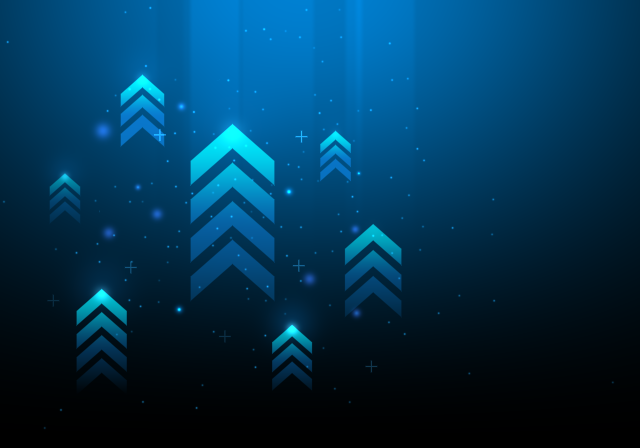
Write a Shadertoy shader that draws this background.

```glsl
#define DEEP_HUE vec3(0.0, 0.61, 1.0)
#define CYAN vec3(0.0, 0.93, 1.0)
#define BLUE vec3(0.04, 0.49, 0.84)
#define VIOLET vec3(0.22, 0.36, 0.85)
#define LIGHT_X 0.68
#define LIGHT_LEVEL 0.77
#define SLOPE 0.88
#define BAND 0.58
#define PITCH 0.92
#define SPECK_GRID 26.0

// Arrow: tip x, tip y, half width, chevron count
const vec4 ARROWS[7] = vec4[7](
    vec4(0.318, 0.833, 0.0485, 3.0), vec4(0.519, 0.723, 0.0935, 4.0),
    vec4(0.749, 0.708, 0.034, 3.0), vec4(0.145, 0.613, 0.034, 3.0),
    vec4(0.833, 0.500, 0.063, 3.0), vec4(0.227, 0.355, 0.056, 4.0),
    vec4(0.652, 0.275, 0.0445, 3.0));

// Style: head opacity, tail opacity, tip glow
const vec3 STYLES[7] = vec3[7](
    vec3(1.0, 0.8, 0.22), vec3(1.0, 0.27, 0.2), vec3(0.9, 0.75, 0.1),
    vec3(0.5, 0.12, 0.3), vec3(0.72, 0.17, 0.03), vec3(0.8, 0.0, 0.4),
    vec3(0.75, 0.12, 0.6));

// Orb: x, y, radius, cyan share
const vec4 ORBS[11] = vec4[11](
    vec4(0.230, 0.708, 0.016, 0.0), vec4(0.243, 0.480, 0.012, 0.0),
    vec4(0.351, 0.522, 0.011, 0.0), vec4(0.691, 0.377, 0.012, 0.0),
    vec4(0.793, 0.488, 0.008, 0.0), vec4(0.796, 0.301, 0.009, 0.1),
    vec4(0.405, 0.762, 0.008, 0.3), vec4(0.308, 0.582, 0.006, 0.2),
    vec4(0.645, 0.572, 0.008, 1.0), vec4(0.400, 0.309, 0.008, 1.0),
    vec4(0.801, 0.613, 0.004, 1.0));

// Cross: x, y, strength
const vec3 CROSSES[7] = vec3[7](
    vec3(0.673, 0.695, 0.7), vec3(0.357, 0.699, 0.7), vec3(0.292, 0.403, 0.4),
    vec3(0.667, 0.407, 0.5), vec3(0.119, 0.329, 0.22), vec3(0.502, 0.249, 0.25),
    vec3(0.829, 0.182, 0.35));

// Beam: centre x, half width, strength
const vec3 BEAMS[5] = vec3[5](
    vec3(0.48, 0.055, 0.08), vec3(0.62, 0.08, 0.05), vec3(0.79, 0.018, 0.06),
    vec3(0.86, 0.065, 0.05), vec3(0.38, 0.03, -0.03));

float hash(vec2 p) {
    return fract(sin(dot(p, vec2(127.1, 311.7))) * 43758.5453);
}

float softSpot(vec2 offset, float radius) {
    return exp(-dot(offset, offset) / (radius * radius));
}

vec3 background(vec2 p) {
    float dx = p.x - LIGHT_X;
    float level = LIGHT_LEVEL * smoothstep(0.0, 1.05, p.y) * exp(-1.5 * dx * dx);
    float rays = 0.0;
    for (int i = 0; i < 5; i++) {
        vec3 b = BEAMS[i];
        rays += b.z * (1.0 - smoothstep(-0.007, 0.007, abs(p.x - b.x) - b.y));
    }
    return DEEP_HUE * level * (1.0 + rays * 1.5 * smoothstep(0.3, 1.0, p.y));
}

// Stacked chevrons, measured in half widths of the arrow
float chevronMask(vec2 q, float count, float blur) {
    float depth = -q.y - SLOPE * abs(q.x) - 0.5 * BAND;
    float row = clamp(round(depth / PITCH), 0.0, count - 1.0);
    float d = (abs(depth - row * PITCH) - 0.5 * BAND) / length(vec2(1.0, SLOPE));
    return 1.0 - smoothstep(-blur, blur, max(d, abs(q.x) - 1.0));
}

// Tiny particles, one jittered point per cell
float specks(vec2 p) {
    vec2 cell = floor(p * SPECK_GRID);
    vec2 jitter = vec2(hash(cell), hash(cell + 17.3)) * 0.7 + 0.15;
    vec2 offset = p - (cell + jitter) / SPECK_GRID;
    float chance = 0.6 * exp(-dot((p - vec2(0.58, 0.55)) * vec2(2.4, 3.0),
                                  (p - vec2(0.58, 0.55)) * vec2(2.4, 3.0)));
    float lit = step(hash(cell + 41.7), chance);
    return lit * softSpot(offset, 0.0022) * (0.2 + 0.6 * hash(cell + 73.1));
}

void mainImage(out vec4 fragColor, in vec2 fragCoord) {
    vec2 p = fragCoord / iResolution.y;
    float pixel = 1.0 / iResolution.y;
    vec3 col = background(p);

    // Arrows and the light on their tips
    for (int i = 0; i < 7; i++) {
        vec4 a = ARROWS[i];
        vec3 style = STYLES[i];
        vec2 q = (p - a.xy) / a.z;
        float t = clamp(-q.y / ((a.w - 1.0) * PITCH + SLOPE + BAND), 0.0, 1.0);
        vec3 paint = mix(CYAN, BLUE, smoothstep(0.1, 0.62, t));
        float opacity = mix(style.x, style.y, t);
        col += BLUE * 0.35 * style.z * softSpot(q, 1.1);
        col = mix(col, paint, opacity * chevronMask(q, a.w, 0.75 * pixel / a.z));
        col += vec3(0.3, 0.75, 0.9) * style.z * softSpot(q + vec2(0.0, 0.2), 0.28);
    }

    // Glowing orbs
    for (int i = 0; i < 11; i++) {
        vec4 o = ORBS[i];
        vec2 offset = p - o.xy;
        col += mix(VIOLET, BLUE, o.w) * 0.55 * softSpot(offset, o.z);
        col += CYAN * 0.8 * o.w * softSpot(offset, o.z * 0.4);
    }

    // Thin crosses
    for (int i = 0; i < 7; i++) {
        vec2 d = abs(p - CROSSES[i].xy);
        float arm = max(min(d.x, d.y) - 0.0012, max(d.x, d.y) - 0.013);
        float mask = 1.0 - smoothstep(-0.75 * pixel, 0.75 * pixel, arm);
        col += vec3(0.2, 0.55, 0.75) * CROSSES[i].z * mask;
    }

    col += vec3(0.1, 0.55, 0.8) * specks(p);
    fragColor = vec4(clamp(col, 0.0, 1.0), 1.0);
}
```
